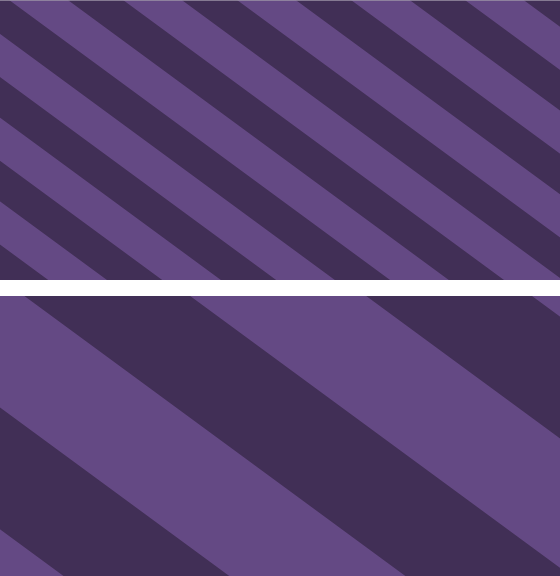
Top, the full canvas; bottom, a detail of the centre.
A Shadertoy shader for this pattern:

```glsl
// Signed distance to the nearest band, bands being centred on multiples of period
float bandDistance(float across, float period, float width) {
    float offset = (fract(across / period + 0.5) - 0.5) * period;
    return abs(offset) - 0.5 * width;
}

void mainImage(out vec4 fragColor, in vec2 fragCoord) {
    vec2 uv = fragCoord / iResolution.y;
    float pixel = 1.0 / iResolution.y;

    // Position across the stripes, which fall to the right
    float angle = atan(0.735);
    vec2 normal = vec2(sin(angle), cos(angle));
    float across = dot(uv - vec2(0.1374, 1.0), normal);

    // Light bands slightly wider than the dark gaps
    float dist = bandDistance(across, 0.241, 0.1241);
    float light = 1.0 - smoothstep(-0.6 * pixel, 0.6 * pixel, dist);
    vec3 darkPurple = vec3(0.255, 0.184, 0.337);
    vec3 lightPurple = vec3(0.394, 0.285, 0.518);
    vec3 color = mix(darkPurple, lightPurple, light);

    // Pale hairline along the top edge
    float hairline = clamp((uv.y - 0.9974) / pixel + 0.5, 0.0, 1.0);
    color = mix(color, vec3(0.62, 0.59, 0.66), hairline);

    fragColor = vec4(color, 1.0);
}
```
